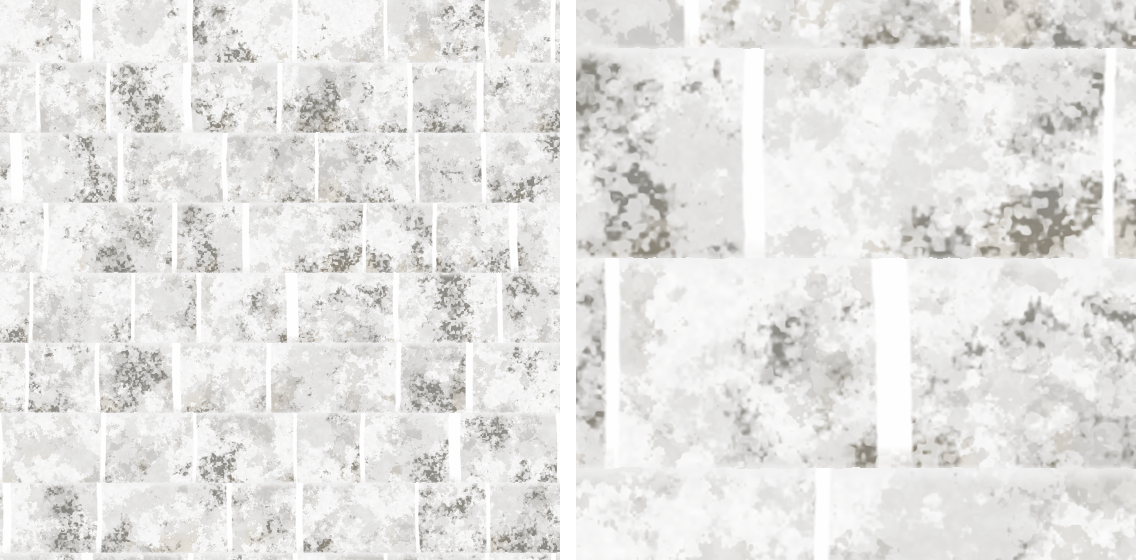
Left: the whole. Right: its middle third, enlarged.
Give the GLSL for this texture, as a three.js fragment shader.

```glsl
// Whitewashed stone courses: eight rows of six blocks with bright upright joints.
// Two bond patterns alternate and are slid along per row; crumbly layered noise
// gives each block its own gritty, flaking grime, heaviest along its foot.
varying vec2 vUv;

float hash(vec2 p) {
  vec3 q = fract(p.xyx * vec3(0.1031, 0.1030, 0.0973));
  q += dot(q, q.yzx + 33.33);
  return fract((q.x + q.y) * q.z);
}

float noise(vec2 p) {
  vec2 i = floor(p), f = fract(p);
  f = f * f * (3.0 - 2.0 * f);
  return mix(mix(hash(i), hash(i + vec2(1.0, 0.0)), f.x),
             mix(hash(i + vec2(0.0, 1.0)), hash(i + 1.0), f.x), f.y);
}

// Slowly decaying octaves break patches into crumbs
float crumble(vec2 p) {
  float sum = 0.0, weight = 1.0, total = 0.0;
  for (int i = 0; i < 6; i++) {
    sum += weight * noise(p);
    total += weight;
    weight *= 0.8;
    p = mat2(1.6, 1.2, -1.2, 1.6) * p + 17.3;
  }
  return sum / total;
}

// Slide of each row's bond pattern, rows counted from the top
float rowShift(float row) {
  vec4 even = vec4(0.154, 0.029, 0.521, 0.8125);
  vec4 odd = vec4(0.335, 0.917, 0.315, 0.013);
  vec4 pick = vec4(equal(vec4(floor(row * 0.5)), vec4(0.0, 1.0, 2.0, 3.0)));
  return dot(mix(even, odd, mod(row, 2.0)), pick);
}

// Signed distance to one joint, in canvas units
float joint(float u, float center, float width) {
  return abs(fract(u - center + 0.5) - 0.5) - 0.5 * width;
}

void main() {
  // Rows
  float depth = (1.0 - vUv.y) * 8.0 + 0.104;
  depth += 0.012 * (noise(vUv * vec2(200.0, 20.0)) - 0.5);
  float row = mod(floor(depth), 8.0);
  float height = 1.0 - fract(depth);
  float odd = mod(row, 2.0);

  // Joint centres and widths of the two bonds
  vec3 centerA = mix(vec3(0.0, 0.186, 0.372), vec3(0.0, 0.164, 0.396), odd);
  vec3 centerB = mix(vec3(0.535, 0.716, 0.835), vec3(0.522, 0.733, 0.859), odd);
  vec3 widthA = mix(vec3(0.021, 0.010, 0.009), vec3(0.0145, 0.009, 0.009), odd);
  vec3 widthB = mix(vec3(0.0065, 0.0065, 0.0085), vec3(0.0125, 0.0065, 0.0075), odd);

  // Nearest joint, with gently wandering sides, and block number
  float u = fract(vUv.x - rowShift(row));
  float gap = 1.0, block = 0.0;
  for (int i = 0; i < 3; i++) {
    float seed = float(i) * 7.0 + row * 31.0;
    float bendA = 0.004 * (noise(vec2(height * 1.8, seed)) - 0.5);
    float bendB = 0.004 * (noise(vec2(height * 1.8, seed + 3.0)) - 0.5);
    gap = min(gap, joint(u + bendA, centerA[i], widthA[i]));
    gap = min(gap, joint(u + bendB, centerB[i], widthB[i]));
    block += step(centerA[i], u) + step(centerB[i], u);
  }
  block = mod(block, 6.0);
  gap += 0.001 * (noise(vUv * 150.0) - 0.5);

  // Each block samples its own part of the noise
  vec2 id = vec2(block, row);
  vec2 p = vUv + 5.0 * vec2(hash(id + 11.0), hash(id + 47.0));
  float soil = 0.015 * (hash(id + 83.0) - 0.5);
  float foot = 1.0 - smoothstep(0.0, 0.6, height);

  // Pale wash, grey patches, dark clumps, all broken up by grit and flakes
  float grit = mix(noise(p * 170.0), noise(p.yx * 310.0 + 9.0), 0.45);
  float pale = smoothstep(0.455, 0.56, crumble(p * 13.0));
  float grey = smoothstep(0.53, 0.59, crumble(p * 15.0 + 40.0) + soil + 0.03 * foot - 0.005);
  float dark = smoothstep(0.54, 0.68, crumble(p * 12.0 + 90.0) + soil + 0.065 * foot - 0.025);
  dark *= 0.25 + 0.75 * smoothstep(0.38, 0.62, grit);
  float flake = smoothstep(0.52, 0.66, mix(noise(p * 75.0 + 130.0), 1.0 - grit, 0.5));
  float rust = smoothstep(0.5, 0.8, noise(p * vec2(34.0, 18.0) + 60.0)) * (0.2 + 0.8 * foot);

  vec3 color = vec3(0.966, 0.966, 0.965);
  color -= pale * vec3(0.075, 0.078, 0.080);
  color -= grey * vec3(0.085, 0.088, 0.094);
  color = mix(color, vec3(0.45, 0.44, 0.41), dark * 0.78);
  color = mix(color, vec3(0.955), flake * 0.4);
  color *= mix(vec3(1.0), vec3(0.99, 0.96, 0.91), rust * max(0.6 * grey, dark));
  color += 0.045 * (grit - 0.5);

  // Chalky haze along the bed joints
  float bed = max(1.0 - smoothstep(0.0, 0.09, 1.0 - height),
                  0.6 * (1.0 - smoothstep(0.0, 0.025, height)));
  color = mix(color, vec3(0.95), 0.75 * bed);

  // White upright joints, fading a little at the foot
  float open = 1.0 - smoothstep(-0.0014, 0.0014, gap);
  open *= mix(0.65, 1.0, smoothstep(0.0, 0.12, height));
  color = mix(color, vec3(0.998), open);
  gl_FragColor = vec4(clamp(color, 0.0, 1.0), 1.0);
}
```
